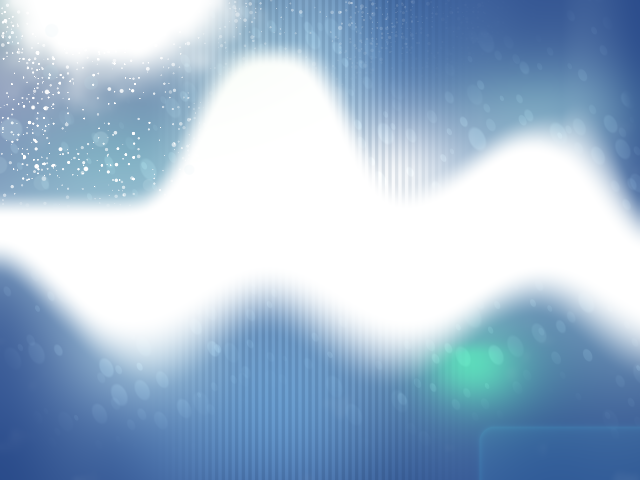
This background is drawn by a WebGL 2 fragment shader. Its source:

```glsl
#version 300 es
precision highp float;
// A glowing white wave crosses a blue field with fine vertical stripes.
// The wave lies between two height curves; halos come from the distance to it,
// and hashed cells scatter bright dust and pale out-of-focus discs around it.
uniform vec2 u_resolution;
out vec4 outColor;

const vec3 DEEP_BLUE = vec3(0.17, 0.30, 0.55);
const vec3 SKY_BLUE  = vec3(0.43, 0.65, 0.85);
const vec3 HAZE      = vec3(0.76, 0.88, 0.92);
const vec3 VIOLET    = vec3(0.50, 0.51, 0.70);
const vec3 TEAL      = vec3(0.42, 0.65, 0.72);
const vec3 MINT      = vec3(0.36, 0.90, 0.74);
const vec3 LIME_TINT = vec3(0.84, 0.95, 0.83);
const vec3 WHITE     = vec3(1.0);
const float STRIPES  = 96.0;
const float STRIPE_DEPTH = 0.13;
const float HALO_REACH   = 0.12;
const float TAU = 6.2831853;

vec3 hash3(vec2 cell) {
  vec3 q = fract(cell.xyx * vec3(0.1031, 0.1030, 0.0973));
  q += dot(q, q.yxz + 33.33);
  return fract((q.xxy + q.yzz) * q.zyx);
}

float noise(vec2 p) {
  vec2 i = floor(p), f = fract(p);
  f = f * f * (3.0 - 2.0 * f);
  return mix(mix(hash3(i).x, hash3(i + vec2(1, 0)).x, f.x),
             mix(hash3(i + vec2(0, 1)).x, hash3(i + 1.0).x, f.x), f.y);
}

// Elliptical soft spot, 1 at its centre
float spot(vec2 p, vec2 centre, vec2 radius) {
  vec2 q = (p - centre) / radius;
  return exp(-dot(q, q));
}

// Height of the wave: x is the upper edge, y the lower edge
vec2 waveEdges(float x) {
  float first = abs(x - 0.425) / 0.13, second = (x - 0.83) / 0.125;
  float upper = 0.555 + 0.315 * exp(-first * first * first)
              + 0.135 * exp(-second * second) - 0.09 * smoothstep(0.88, 1.0, x);
  float lower = 0.383 + 0.057 * cos(TAU * (x - 0.42) / 0.43)
              + 0.055 * smoothstep(0.18, 0.0, x);
  return vec2(upper, lower);
}

// One randomly placed disc per kept cell
float discs(vec2 p, float cells, float size, float keep, float soft) {
  vec2 g = p * cells, id = floor(g);
  vec3 h = hash3(id + cells);
  float radius = size * mix(0.4, 1.0, h.z);
  vec2 centre = mix(vec2(radius), vec2(1.0 - radius), h.xy);
  float d = length(g - id - centre);
  float lit = step(hash3(id + 71.0).y, keep) * mix(0.4, 1.0, h.x);
  return lit * (1.0 - smoothstep(radius * (1.0 - soft), radius, d));
}

void main() {
  vec2 uv = gl_FragCoord.xy / u_resolution;
  vec2 p = uv * vec2(4.0 / 3.0, 1.0);

  // Signed distance to the wave, corrected for its slope
  vec2 edge = waveEdges(uv.x);
  vec2 slope = (waveEdges(uv.x + 0.005) - edge) / 0.00667;
  vec2 gap = vec2(uv.y - edge.x, edge.y - uv.y) / sqrt(1.0 + slope * slope);
  float d = max(gap.x, gap.y);
  float below = step(gap.x, gap.y);

  // Blue field with broad colour pools
  vec3 col = DEEP_BLUE;
  col = mix(col, SKY_BLUE, 0.85 * spot(uv, vec2(0.43, 0.18), vec2(0.22, 0.24)));
  col = mix(col, SKY_BLUE, 0.75 * spot(uv, vec2(0.48, 0.84), vec2(0.22, 0.25)));
  col = mix(col, VIOLET, 0.9 * spot(uv, vec2(0.03, 0.78), vec2(0.25, 0.20)));
  col = mix(col, TEAL, 0.85 * spot(uv, vec2(0.19, 0.65), vec2(0.20, 0.15)));
  col = mix(col, TEAL, 0.6 * spot(uv, vec2(0.84, 0.77), vec2(0.15, 0.10)));
  col = mix(col, TEAL, 0.4 * spot(uv, vec2(0.82, 0.28), vec2(0.20, 0.17)));
  col += 0.03 * (noise(p * 5.0) - 0.5);

  // Faint rounded pane in the lower right corner
  vec2 q = abs(p - vec2(1.30, -0.20)) - vec2(0.27, 0.28);
  float pane = length(max(q, 0.0)) + min(max(q.x, q.y), 0.0) - 0.03;
  col += vec3(0.0, 0.035, 0.03) * (1.0 - smoothstep(-0.004, 0.004, pane));
  col += vec3(0.01, 0.06, 0.05) * exp(-abs(pane) / 0.005);

  // Halo, haze around the valley and lower trough, and mint flare
  float halo = exp(-max(d, 0.0) / HALO_REACH);
  col = mix(col, HAZE, 0.68 * halo);
  col = mix(col, HAZE, 0.55 * spot(uv, vec2(0.23, 0.27), vec2(0.11, 0.12)));
  col = mix(col, WHITE, 0.95 * spot(uv, vec2(0.61, 0.62), vec2(0.13, 0.15)));
  col = mix(col, MINT, 0.50 * spot(uv, vec2(0.75, 0.23), vec2(0.09, 0.10)));
  float flareTop = 1.0 - smoothstep(0.26, 0.30, uv.y);
  col = mix(col, MINT, 0.75 * flareTop * spot(uv, vec2(0.735, 0.245), vec2(0.055, 0.06)));

  // Pale tilted discs beside both edges
  vec2 tilted = mat2(0.9, -0.44, 0.44, 0.9) * p * vec2(1.25, 0.8);
  float nearEdge = smoothstep(0.0, 0.05, d) * (1.0 - smoothstep(0.10, 0.28, d));
  float bokeh = discs(tilted, 15.0, 0.36, 0.45, 0.3)
              + discs(tilted + 3.7, 24.0, 0.34, 0.4, 0.4);
  col += 0.065 * bokeh * nearEdge * vec3(0.85, 0.95, 0.8);

  // Vertical stripes, strongest in the middle
  float band = smoothstep(0.22, 0.40, uv.x) * (1.0 - smoothstep(0.56, 0.76, uv.x));
  float line = smoothstep(0.2, 0.8, 0.5 - 0.5 * cos(TAU * uv.x * STRIPES));
  col *= 1.0 - STRIPE_DEPTH * band * line * vec3(1.0, 0.85, 0.7);

  // White core, softer below the middle and toward the right end
  float middle = smoothstep(0.10, 0.25, uv.x) * (1.0 - smoothstep(0.60, 0.78, uv.x));
  float soft = mix(0.05, 0.075 + 0.07 * middle, below) + 0.06 * smoothstep(0.70, 1.0, uv.x);
  col = mix(col, WHITE, 1.0 - smoothstep(-0.01, soft, d));

  // Upper left burst with a lime rim and a ragged edge
  float ragged = noise(p * 14.0) + 0.5 * noise(p * 31.0) - 0.75;
  col = mix(col, LIME_TINT, 0.7 * spot(uv, vec2(0.10, 1.02), vec2(0.28, 0.19)));
  float burst = spot(uv, vec2(0.18, 1.02), vec2(0.18, 0.18));
  col = mix(col, WHITE, smoothstep(0.08, 0.62, burst + 0.25 * ragged * (1.0 - burst)));

  // Dust drifting between the burst and the wave
  float region = (1.0 - smoothstep(0.20, 0.36, uv.x)) * smoothstep(0.55, 0.64, uv.y);
  region += 0.4 * spot(uv, vec2(0.42, 0.98), vec2(0.18, 0.10));
  float cluster = noise(p * 12.0);
  float keep = 0.08 + 0.75 * cluster * cluster;
  float dust = discs(p, 95.0, 0.34, keep, 0.6) + discs(p + 5.3, 60.0, 0.32, keep * 0.8, 0.5)
             + discs(p + 9.1, 38.0, 0.24, keep * 0.7, 0.5);
  col = mix(col, WHITE, min(dust * region * 1.3, 1.0));
  col = mix(col, HAZE, 0.3 * region * (1.0 - burst) * discs(p + 2.4, 11.0, 0.3, 0.4, 0.25));

  outColor = vec4(clamp(col, 0.0, 1.0), 1.0);
}
```
